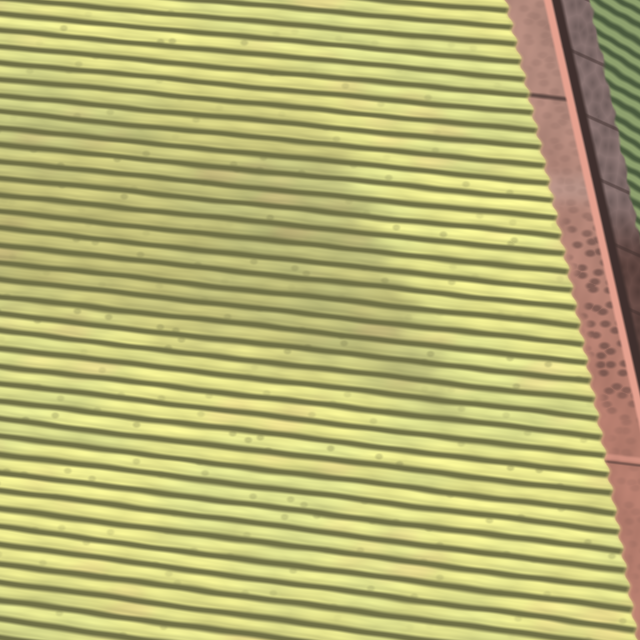
Write a Shadertoy shader that draws this texture.

```glsl
const vec3 STRAW = vec3(0.95, 0.94, 0.58);
const vec3 SAGE = vec3(0.84, 0.87, 0.57);
const vec3 PEACH = vec3(0.95, 0.83, 0.57);
const vec3 FURROW = vec3(0.43, 0.43, 0.27);
const vec3 CLAY = vec3(0.70, 0.54, 0.49);
const vec3 RUST = vec3(0.71, 0.49, 0.43);
const vec3 RIM = vec3(0.90, 0.63, 0.56);
const vec3 GAP = vec3(0.25, 0.19, 0.18);
const vec3 STONE = vec3(0.50, 0.42, 0.41);
const vec3 EARTH = vec3(0.37, 0.27, 0.25);
const vec3 LEAF = vec3(0.56, 0.63, 0.43);
const vec3 MOSS = vec3(0.29, 0.35, 0.24);

vec2 hash2(vec2 p) {
    vec3 q = fract(p.xyx * vec3(0.1031, 0.1030, 0.0973));
    q += dot(q, q.yzx + 33.33);
    return fract((q.xx + q.yz) * q.zy);
}

// Distance to the nearest scattered point
float cellular(vec2 p) {
    vec2 cell = floor(p), f = fract(p);
    float nearest = 2.0;
    for (int j = -1; j <= 1; j++)
        for (int i = -1; i <= 1; i++) {
            vec2 o = vec2(i, j);
            nearest = min(nearest, length(o + hash2(cell + o) - f));
        }
    return nearest;
}

float waves(vec2 p) {
    return (sin(p.x + 1.7 * sin(p.y)) + 0.6 * sin(1.9 * p.y - 0.8 * p.x)
          + 0.4 * sin(3.7 * p.x + 2.3 * p.y)) * 0.5;
}

// 1 on the positive side of a soft edge
float side(float d, float soft) {
    return smoothstep(-soft, soft, d);
}

float band(float d, float halfWidth, float soft) {
    return 1.0 - smoothstep(halfWidth - soft, halfWidth + soft, abs(d));
}

// Ridge count, fanning out gently toward the right and bottom
float ridgeCoord(vec2 p) {
    float y = (p.y - 0.09 * p.x) / (1.0 + 0.05 * p.x);
    return 40.0 * y - 3.0 * y * y - 12.89 + 0.05 * waves(p * vec2(16.0, 40.0));
}

// Broad dull patch on the left of the field
float shadePatch(vec2 p) {
    float wobble = 0.02 * waves(p * vec2(30.0, 45.0));
    float right = side(0.44 + 0.42 * p.y - p.x + wobble, 0.035);
    float bottom = side(0.47 + 0.22 * p.x - p.y + wobble, 0.05);
    return right * bottom * smoothstep(0.02, 0.32, p.y);
}

vec3 ridgedField(vec2 p) {
    float r = ridgeCoord(p);
    float t = fract(r);
    float row = floor(r);
    float d = min(t, 1.0 - t);
    float tint = hash2(vec2(row, 7.0)).x;

    // Long streaks and warm patches along each ridge
    float streak = cellular(vec2(p.x * 16.0, r * 2.0));
    float warm = side(waves(p * vec2(13.0, 19.0) + tint * 2.0) - 0.65, 0.3);
    float green = 0.55 * side(waves(p * vec2(9.0, 14.0) + 2.0 + tint) - 0.1, 0.6);
    vec3 crest = mix(STRAW, SAGE, green);
    crest = mix(crest, PEACH, 0.4 * warm);
    crest *= 1.03 - 0.10 * streak - 0.08 * band(t - 0.66, 0.1, 0.1);
    crest *= 0.97 + 0.06 * tint;
    crest = mix(crest, crest * vec3(0.85, 0.84, 0.86), shadePatch(p));

    float furrowWidth = 0.30 + 0.05 * waves(vec2(p.x * 20.0, row * 2.4));
    vec3 col = mix(FURROW, crest, smoothstep(0.04, furrowWidth, d));

    // Sparse dark flecks
    float fleck = 1.0 - smoothstep(0.04, 0.13, cellular(p * vec2(15.0, 19.0)));
    return mix(col, FURROW, 0.3 * fleck * tint);
}

vec3 sideField(vec2 p) {
    float t = fract((p.y - 0.6 * p.x) * 43.0 + 0.1 * waves(p * 50.0));
    return mix(MOSS, LEAF, smoothstep(0.05, 0.4, min(t, 1.0 - t)));
}

vec3 wall(vec2 p, float inner) {
    vec3 col = mix(CLAY, RUST, smoothstep(0.1, 0.7, p.y));
    col *= 1.0 + 0.05 * waves(p * vec2(70.0, 35.0));
    col = mix(col, vec3(0.76, 0.64, 0.60), 0.5 * band(p.y - 0.295, 0.02, 0.02));
    // Stains gather in the middle stretch
    float stain = 1.0 - smoothstep(0.15, 0.5, cellular(p * vec2(42.0, 62.0)));
    float zone = smoothstep(0.30, 0.40, p.y) * (1.0 - smoothstep(0.58, 0.68, p.y));
    col = mix(col, EARTH, stain * (0.12 + 0.5 * zone) * side(inner - 0.012, 0.01));
    // Cross joints
    float tilt = p.y - 0.12 * inner;
    col = mix(col, GAP, 0.75 * band(tilt - 0.148, 0.003, 0.003));
    col = mix(col, RIM, 0.6 * band(tilt - 0.713, 0.004, 0.003));
    return mix(col, GAP, 0.5 * band(tilt - 0.721, 0.002, 0.002));
}

vec3 path(vec2 p) {
    vec3 col = mix(STONE, EARTH, smoothstep(0.30, 0.42, p.y));
    col *= 0.88 + 0.28 * cellular(p * vec2(60.0, 40.0));
    float crack = abs(fract((p.y - 0.45 * p.x) * 11.0 + 0.05) - 0.5);
    return mix(col, GAP, 0.5 * (1.0 - smoothstep(0.01, 0.05, crack)));
}

void mainImage(out vec4 fragColor, in vec2 fragCoord) {
    vec2 p = fragCoord / iResolution.xy;
    p.y = 1.0 - p.y;
    float soft = max(0.002, 1.0 / iResolution.y);

    // Signed distances across the slanted boundaries
    float inner = p.x - (0.79 + 0.25 * p.y - 0.044 * p.y * p.y);
    inner += 0.0025 * sin(ridgeCoord(p) * 6.2832);
    float rim = p.x - (0.856 + 0.224 * p.y);
    float outer = p.x - (0.922 + 0.21 * p.y) + 0.003 * waves(p * 90.0);

    vec3 col = ridgedField(p);
    col = mix(col, wall(p, inner), side(inner, soft));
    col = mix(col, path(p), side(rim, soft));
    col = mix(col, sideField(p), side(outer, soft * 1.5));
    col = mix(col, GAP, band(rim - 0.013, 0.008, 0.004));
    col = mix(col, RIM, band(rim, 0.006, 0.003));
    col = mix(col, PEACH * 0.9, 0.35 * band(inner, 0.003, 0.003));
    fragColor = vec4(col, 1.0);
}
```
